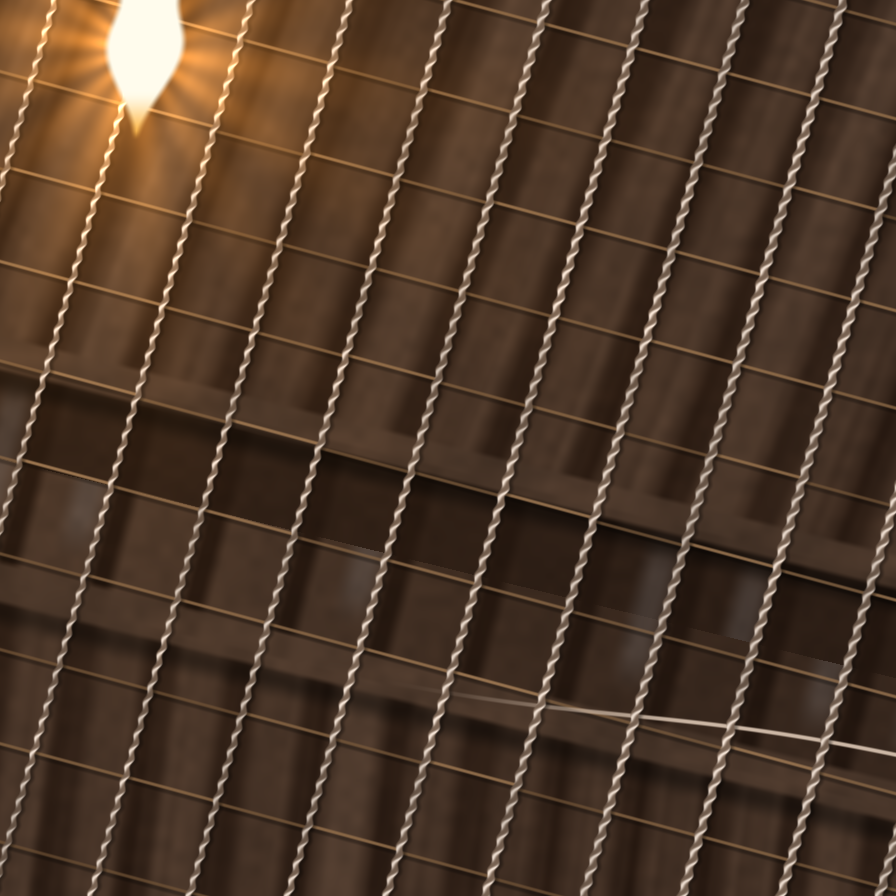
Write a Shadertoy shader that draws this pattern.

```glsl
const float TAU = 6.2831853;
const float TWIST_GAP = 0.110;   // horizontal gap between twisted wires
const float CROSS_GAP = 0.1073;  // vertical gap between cross wires
const vec3 SHADE = vec3(0.145, 0.092, 0.062);
const vec3 METAL = vec3(0.305, 0.228, 0.178);
const vec3 STEEL = vec3(0.40, 0.37, 0.36);

float hash(vec2 p) {
    return fract(sin(dot(p, vec2(41.3, 289.1))) * 4375.85);
}

float noise(vec2 p) {
    vec2 i = floor(p), f = fract(p);
    f = f * f * (3.0 - 2.0 * f);
    return mix(mix(hash(i), hash(i + vec2(1, 0)), f.x),
               mix(hash(i + vec2(0, 1)), hash(i + vec2(1, 1)), f.x), f.y);
}

float stroke(float d, float halfWidth, float blur) {
    return 1.0 - smoothstep(halfWidth - blur, halfWidth + blur, abs(d));
}

float band(float x, float lo, float hi, float blur) {
    return smoothstep(lo - blur, lo + blur, x) * (1.0 - smoothstep(hi - blur, hi + blur, x));
}

// Corrugated sheet: soft folds with a dark groove on one side
vec3 corrugation(vec2 p, float lean, float gap, float seed) {
    float u = (p.x + lean * p.y) / gap + 0.25 * noise(vec2(p.y * 3.0, seed));
    float f = fract(u);
    float fold = smoothstep(0.10, 0.42, f) * (1.0 - smoothstep(0.72, 0.98, f));
    float streak = noise(vec2(u * 9.0, p.y * 2.0 + seed));
    float tone = fold * (0.5 + 0.3 * hash(vec2(floor(u), seed))) + 0.28 * streak;
    return mix(SHADE, METAL, tone);
}

// Rows of recessed panels with occasional cool reflections
vec3 panels(vec2 p, float s) {
    float u = (p.x + 0.27 * p.y) / TWIST_GAP + 0.35;
    float row = step(0.512, s);
    float id = floor(u), f = fract(u);
    float edge = band(f, 0.08, 0.85, 0.08);
    float leftLight = 1.0 - smoothstep(0.1, 0.75, p.x);
    vec3 col = mix(SHADE * 0.9, METAL, edge * (0.22 + row * (0.25 + 0.35 * leftLight)));
    float sheen = band(f, 0.45, 0.75, 0.12) * step(0.6, hash(vec2(id, row + 4.0)));
    return mix(col, STEEL, sheen * 0.4 * band(s, 0.43, 0.58, 0.03));
}

vec3 backdrop(vec2 p) {
    float s = p.y - 0.245 * p.x;
    vec3 col = corrugation(p, 0.37, 0.108, 2.0);
    col = mix(col, panels(p, s), smoothstep(0.398, 0.404, s));
    col = mix(col, corrugation(p, 0.12, 0.092, 7.0), smoothstep(0.655, 0.661, s));
    // Beams and the shadows under them
    col *= 1.0 - 0.45 * band(s, 0.41, 0.435, 0.012) - 0.4 * band(s, 0.67, 0.695, 0.012);
    float beams = band(s, 0.375, 0.412, 0.004) + band(s, 0.628, 0.672, 0.004);
    col = mix(col, METAL * (0.85 + 0.2 * noise(p * vec2(9, 40))), beams * 0.85);
    return col * (0.94 + 0.12 * noise(p * 70.0));
}

// Thin wires, nudged and faded a little in every cell
vec3 crossWires(vec3 col, vec2 p, float px) {
    float cell = floor((p.x + 0.29 * p.y - 0.501) / TWIST_GAP);
    float v = (p.y - 0.27 * p.x - 0.401) / CROSS_GAP;
    float id = round(v);
    float h = hash(vec2(cell, id));
    float d = (v - id) * CROSS_GAP * 0.965 + (h - 0.5) * 0.005;
    float mid = exp(-0.5 * (id - 1.0) * (id - 1.0));
    vec3 wire = mix(vec3(0.46, 0.34, 0.22), vec3(0.66, 0.51, 0.36), 0.5 * h + 0.4 * mid);
    col *= 1.0 - 0.3 * stroke(d - 0.003, 0.003, 0.002);
    return mix(col, wire, stroke(d, 0.0017, 0.0007 + px) * (0.6 + 0.35 * h));
}

// Two strands wound round each other
vec3 twistedWires(vec3 col, vec2 p, float px) {
    float u = (p.x + 0.29 * p.y - 0.501) / TWIST_GAP;
    float id = round(u);
    float along = (p.y - 0.29 * p.x) * 0.96;
    float phase = along * TAU / 0.0185 + TAU * hash(vec2(id, 3.0));
    float size = mix(0.0030, 0.0047, smoothstep(0.0, 0.9, p.x));
    float d = (u - id) * TWIST_GAP * 0.9605 + 0.0013 * sin(phase);
    float ridge = 0.5 + 0.5 * sin(phase + d * 520.0);
    vec3 wire = mix(vec3(0.45, 0.37, 0.31), vec3(0.90, 0.84, 0.79), ridge * ridge);
    wire *= 0.86 + 0.22 * noise(vec2(along * 14.0, id));
    col *= 1.0 - 0.35 * stroke(d - 0.004, size, 0.003);
    return mix(col, wire, stroke(d, size, 0.0009 + px));
}

// Loose strand sagging across the lower right
vec3 looseStrand(vec3 col, vec2 p, float px) {
    float d = p.y - 0.755 - 0.155 * (p.x - 0.42) + 0.006 * sin(p.x * 9.0);
    float fade = smoothstep(0.42, 0.8, p.x);
    return mix(col, vec3(0.80, 0.72, 0.65), stroke(d, 0.0022, 0.0008 + px) * fade);
}

vec3 flame(vec3 col, vec2 p) {
    vec2 q = p - vec2(0.155, 0.055);
    float r = length(q), a = atan(q.y, q.x);
    float rays = 0.75 + 0.25 * sin(a * 9.0) * sin(a * 5.0 + 1.0);
    col += vec3(1.0, 0.62, 0.22) * exp(-r * 10.0) * rays;
    col += vec3(0.23, 0.135, 0.035) * exp(-r * 3.6) * rays;
    float width = 0.042 * (1.0 - smoothstep(0.05, 0.16, p.y)) * (0.75 + 0.25 * smoothstep(0.0, 0.05, p.y));
    float d = abs(q.x - 0.012 + 0.1 * p.y) - width;
    float body = (1.0 - smoothstep(-0.004, 0.006, d)) * (1.0 - smoothstep(0.145, 0.157, p.y));
    vec3 heat = mix(vec3(1.0, 0.99, 0.93), vec3(1.0, 0.72, 0.28), smoothstep(0.10, 0.155, p.y));
    return mix(col, heat, body);
}

void mainImage(out vec4 fragColor, in vec2 fragCoord) {
    vec2 p = fragCoord / iResolution.xy;
    p.y = 1.0 - p.y;  // measure downwards from the top edge
    float px = 0.6 / iResolution.y;
    vec3 col = backdrop(p);
    col = crossWires(col, p, px);
    col = looseStrand(col, p, px);
    col = twistedWires(col, p, px);
    col = flame(col, p);
    fragColor = vec4(clamp(col, 0.0, 1.0), 1.0);
}
```
